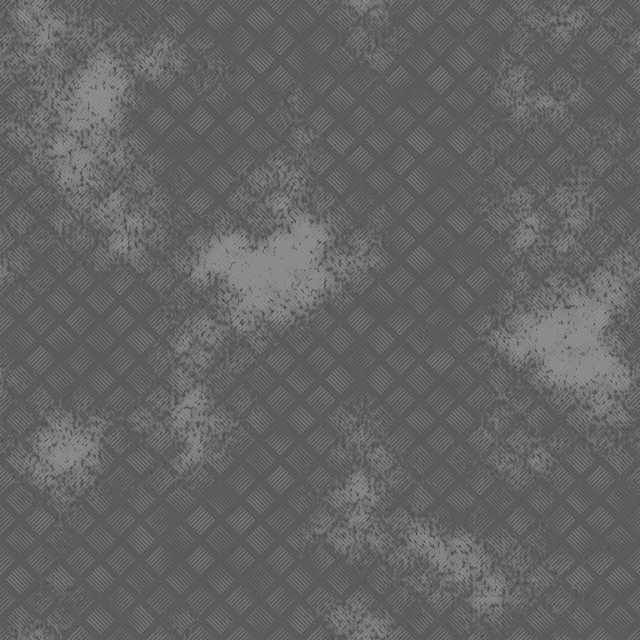
Give the GLSL for this texture, as a Shadertoy shader.

```glsl
// Worn tread plate: a 16 x 16 diagonal weave of small ribbed squares, ribs turning
// by a quarter from square to square. Periodic gradient noise lays pale, grainy
// scuffs over the dark metal, so the tile wraps at its edges.

const float REPEATS = 16.0;        // weave periods across and down
const float PATCH_HALF = 0.38;     // half side of a ribbed square, in weave cells
const float RIBS = 7.0;            // ribs per square
const float RIB_WIDTH = 0.52;      // lit share of one rib spacing
const float CLOUD_SCALE = 4.0;     // largest scuffs per canvas
const float CLOUD_GAIN = 3.0;
const float CLOUD_BIAS = -0.17;
const vec2 GRAIN_SCALE = vec2(176.0, 120.0);
const vec3 METAL = vec3(0.357);
const vec3 RIB_LIGHT = vec3(0.475);
const vec3 RIB_SHADE = vec3(0.300);
const vec3 SCUFF_THIN = vec3(0.430);
const vec3 SCUFF_FULL = vec3(0.560);

float hash(vec2 cell, float seed) {
    uvec2 k = uvec2(cell) + uvec2(uint(seed) * 71u, uint(seed) * 193u);
    uint h = k.x * 1597u + k.y * 51749u;
    h = (h ^ (h >> 15u)) * 73939u;
    h = (h ^ (h >> 13u)) * 91193u;
    return float((h ^ (h >> 16u)) & 65535u) / 65536.0;
}

// Slope of one lattice corner, applied to the offset from that corner.
float corner(vec2 cell, vec2 offset, vec2 period, float seed) {
    float angle = 6.28319 * hash(mod(cell, period), seed);
    return dot(vec2(cos(angle), sin(angle)), offset);
}

float gradientNoise(vec2 p, vec2 period, float seed) {
    vec2 i = floor(p), f = p - i;
    vec2 u = f * f * f * (f * (f * 6.0 - 15.0) + 10.0);
    vec2 e = vec2(1.0, 0.0);
    float low = mix(corner(i, f, period, seed),
                    corner(i + e.xy, f - e.xy, period, seed), u.x);
    float high = mix(corner(i + e.yx, f - e.yx, period, seed),
                     corner(i + e.xx, f - e.xx, period, seed), u.x);
    return mix(low, high, u.y);
}

float fbm(vec2 uv, float scale, float seed) {
    float sum = 0.0, weight = 0.5;
    for (int octave = 0; octave < 5; octave++) {
        sum += weight * gradientNoise(uv * scale, vec2(scale), seed + float(octave));
        scale *= 2.0;
        weight *= 0.55;
    }
    return sum;
}

// Soft-edged band of the given half width around zero.
float band(float d, float halfWidth, float blur) {
    return smoothstep(blur, -blur, abs(d) - halfWidth);
}

void mainImage(out vec4 fragColor, in vec2 fragCoord) {
    vec2 uv = fragCoord / iResolution.xy;
    float pixel = REPEATS * 1.4142 / min(iResolution.x, iResolution.y);

    // Diagonal weave cells; neighbours swap their rib direction
    vec2 weave = REPEATS * vec2(uv.x + uv.y, uv.x - uv.y);
    vec2 cell = floor(weave + 0.5);
    vec2 p = weave - cell;
    if (mod(cell.x + cell.y, 2.0) > 0.5) p = p.yx;
    float edge = max(abs(p.x), abs(p.y)) - PATCH_HALF;
    float patchMask = smoothstep(0.6 * pixel, -0.6 * pixel, edge);

    // Thin lit ribs with a shaded flank
    float spacing = 2.0 * PATCH_HALF / RIBS;
    float across = fract((p.y + PATCH_HALF) / spacing) - 0.5;
    float blur = 0.5 * pixel / spacing;
    float lit = band(across - 0.12, 0.5 * RIB_WIDTH, blur) * patchMask;
    float shade = band(across + 0.32, 0.16, blur) * patchMask;

    // Scuffs: broad clouds broken up by fine grain, strongest on the raised squares
    float cloud = fbm(uv, CLOUD_SCALE, 11.0);
    float grain = gradientNoise(uv * GRAIN_SCALE, GRAIN_SCALE, 31.0)
                + 0.6 * gradientNoise(uv * GRAIN_SCALE * 2.0, GRAIN_SCALE * 2.0, 32.0);
    float raised = smoothstep(0.12, -0.25, edge);
    float level = CLOUD_GAIN * cloud + CLOUD_BIAS + 0.14 * (raised - 0.4);
    float scuff = smoothstep(-0.05, 0.5, level + grain);
    float solid = smoothstep(0.4, 1.0, level);

    // Clean plate with uneven rib polish
    float polish = 0.65 + 0.9 * gradientNoise(uv * 24.0, vec2(24.0), 41.0);
    vec3 color = METAL + 0.012 * cloud;
    color = mix(color, RIB_SHADE, 0.6 * shade);
    color = mix(color, RIB_LIGHT, clamp(polish, 0.25, 1.0) * lit);

    // Pale scuff layer, ribs still showing where it is thin
    vec3 scuffColor = mix(SCUFF_THIN, SCUFF_FULL, smoothstep(-0.1, 0.8, level));
    scuffColor += (0.025 * lit - 0.045 * shade) * (1.0 - solid);
    color = mix(color, scuffColor, 0.92 * scuff);

    // Dark pits around the scuffed zones
    float pits = smoothstep(0.3, 0.6, -grain) * smoothstep(-0.6, 0.0, level);
    color -= 0.05 * pits * (1.0 - solid);

    fragColor = vec4(color, 1.0);
}
```
